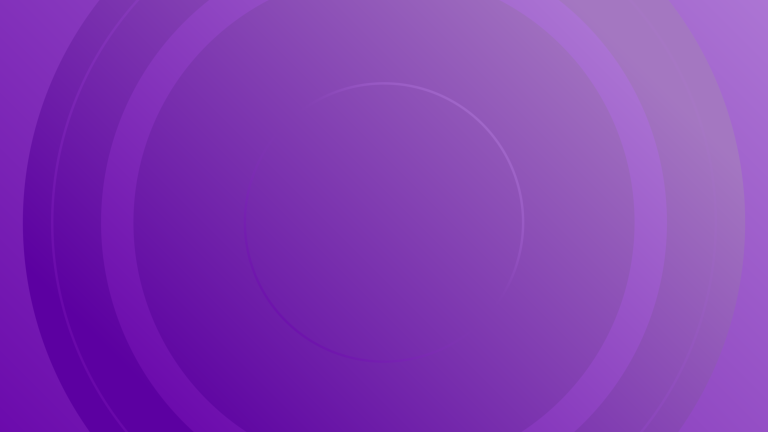
Reproduce this background procedurally as a WebGL 1 fragment shader.

```glsl
precision highp float;

uniform vec2 u_resolution;

#define CENTER vec2(0.0, -0.015)
#define DISK_RADIUS 0.836
#define BAND_OUTER 0.655
#define BAND_INNER 0.580
#define WIDE_LINE_RADIUS 0.768
#define SMALL_LINE_RADIUS 0.322
#define LINE_HALF_WIDTH 0.0028
#define VIOLET vec3(0.420, 0.040, 0.675)
#define LILAC vec3(0.675, 0.460, 0.830)
#define INDIGO vec3(0.360, 0.000, 0.630)
#define MAUVE vec3(0.645, 0.468, 0.758)

// Diagonal gradient reaching its end colours at -reach and +reach
vec3 diagonal(vec3 low, vec3 high, float along, float reach) {
  return mix(low, high, clamp(0.5 + 0.5 * along / reach, 0.0, 1.0));
}

// Smooth coverage of the region where the distance is negative
float cover(float dist, float pixel) {
  return 1.0 - smoothstep(-0.75 * pixel, 0.75 * pixel, dist);
}

float circleLine(float radius, float lineRadius, float pixel) {
  return cover(abs(radius - lineRadius) - LINE_HALF_WIDTH, pixel);
}

void main() {
  float pixel = 1.0 / u_resolution.y;
  vec2 p = (gl_FragCoord.xy - 0.5 * u_resolution) * pixel;
  float along = p.x + p.y;
  float radius = length(p - CENTER);

  // Backdrop and large disk
  float aspect = u_resolution.x * pixel;
  vec3 color = diagonal(VIOLET, LILAC, along, 0.5 * (aspect + 1.0));
  vec3 diskColor = diagonal(INDIGO, MAUVE, along, 0.95);
  color = mix(color, diskColor, cover(radius - DISK_RADIUS, pixel));

  // Broad bright band
  vec3 bandColor = diagonal(VIOLET, LILAC, along, 0.95);
  float band = cover(radius - BAND_OUTER, pixel) * cover(BAND_INNER - radius, pixel);
  color = mix(color, bandColor, band);

  // Wide thin line, fading towards the upper right
  float wideFade = mix(0.85, 0.15, smoothstep(-0.5, 0.9, along));
  color = mix(color, bandColor, wideFade * circleLine(radius, WIDE_LINE_RADIUS, pixel));

  // Small thin line, bright on one side and dark on the other
  vec3 smallColor = diagonal(VIOLET, LILAC, along, 0.5);
  float smallFade = 0.65 * smoothstep(0.02, 0.3, abs(along));
  color = mix(color, smallColor, smallFade * circleLine(radius, SMALL_LINE_RADIUS, pixel));

  gl_FragColor = vec4(color, 1.0);
}
```
